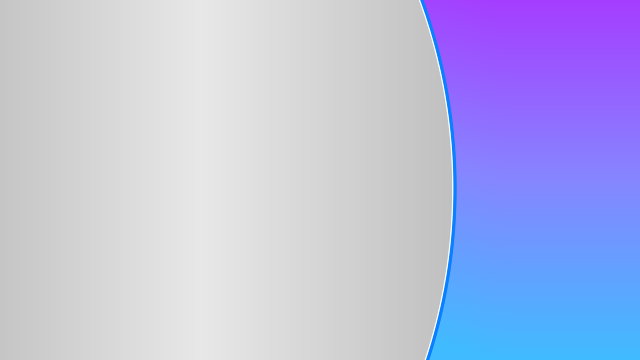
Write a Shadertoy shader that draws this background.

```glsl
// Brushed silver: a bright ridge falling off linearly to both sides
vec3 silver(float x) {
    float shade = x < 0.556 ? mix(0.772, 0.908, x / 0.556)
                            : mix(0.908, 0.755, (x - 0.556) / 0.69);
    return vec3(shade);
}

// Vertical sky from cyan through periwinkle to violet
vec3 violetSky(vec2 p) {
    float height = p.y - 0.04 * (1.0 - smoothstep(1.18, 1.42, p.x));
    height = clamp(height, 0.0, 1.0);
    vec3 cyan = vec3(0.25, 0.735, 1.0);
    vec3 periwinkle = vec3(0.525, 0.525, 1.0);
    vec3 violet = vec3(0.645, 0.24, 1.0);
    return height < 0.5 ? mix(cyan, periwinkle, height * 2.0)
                        : mix(periwinkle, violet, height * 2.0 - 1.0);
}

// Smooth coverage of the region beyond an edge
float beyond(float distanceToEdge, float pixel) {
    return smoothstep(-0.6 * pixel, 0.6 * pixel, distanceToEdge);
}

void mainImage(out vec4 fragColor, in vec2 fragCoord) {
    vec2 p = fragCoord / iResolution.y;
    float pixel = 1.0 / iResolution.y;

    // Distance from the rim of the large disc
    float rim = length(p - vec2(-0.266, 0.477)) - 1.522;

    // Disc, white hairline, blue band, then sky
    vec3 color = silver(p.x);
    color = mix(color, vec3(1.0), beyond(rim, pixel));
    color = mix(color, vec3(0.03, 0.5, 1.0), beyond(rim - 0.0035, pixel));
    color = mix(color, violetSky(p), beyond(rim - 0.0125, pixel));

    fragColor = vec4(color, 1.0);
}
```
